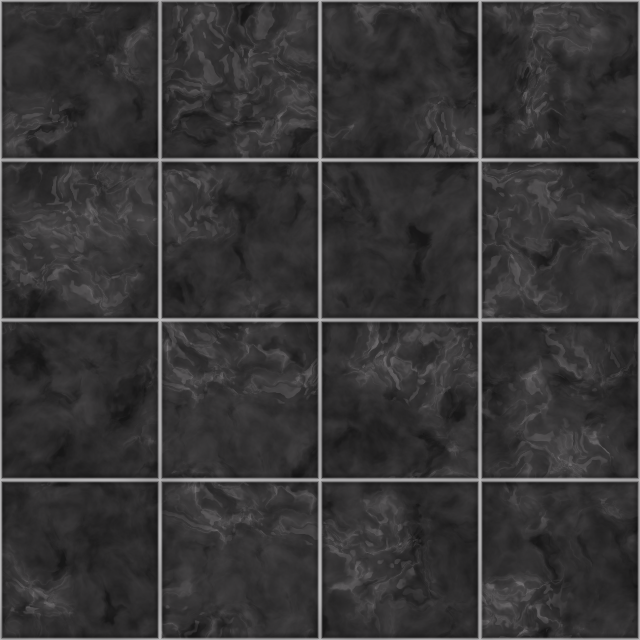
A Shadertoy shader for this texture:

```glsl
float hash(vec2 p) {
    vec3 q = fract(vec3(p.xyx) * 0.1031);
    q += dot(q, q.yzx + 33.33);
    return fract((q.x + q.y) * q.z);
}

float noise(vec2 p) {
    vec2 i = floor(p), f = fract(p);
    f = f * f * (3.0 - 2.0 * f);
    return mix(mix(hash(i), hash(i + vec2(1, 0)), f.x),
               mix(hash(i + vec2(0, 1)), hash(i + vec2(1, 1)), f.x), f.y);
}

float fbm(vec2 p) {
    float sum = 0.0, amp = 0.5;
    for (int i = 0; i < 5; i++) {
        sum += amp * noise(p);
        p = mat2(1.6, 1.2, -1.2, 1.6) * p + 7.3;
        amp *= 0.5;
    }
    return sum / 0.97;
}

// Dark stone with cloudy mottling, pale veins and small pits
float stone(vec2 p) {
    vec2 warp = vec2(fbm(p * 3.0 + 11.0), fbm(p * 3.0 + 47.0)) - 0.5;
    vec2 q = p + 0.45 * warp;
    float cloud = fbm(q * 3.5);
    float grain = fbm(p * 13.0 + 2.0 * warp);
    float patches = smoothstep(0.46, 0.72, fbm(q * 2.2 + 23.0));
    float ridge = 1.0 - abs(2.0 * fbm(q * 7.0 + 61.0) - 1.0);
    float veins = pow(ridge, 9.0) * patches;
    float flecks = smoothstep(0.62, 0.85, noise(q * 26.0 + 5.0)) * patches;
    float pits = smoothstep(0.58, 0.78, fbm(q * 6.0 + 83.0));
    return 0.178 + 0.13 * (cloud - 0.5) + 0.12 * (grain - 0.5)
         + 0.10 * veins + 0.09 * flecks + 0.025 * patches - 0.06 * pits;
}

void mainImage(out vec4 fragColor, in vec2 fragCoord) {
    vec2 grid = 4.0 * fragCoord / iResolution.xy;
    vec2 cell = floor(grid);
    vec2 local = fract(grid);
    float pixel = 4.0 / iResolution.y;

    // Each tile is cut from a different part of the stone
    vec2 offset = 40.0 * vec2(hash(cell + 3.0), hash(cell + 19.0));
    float shade = max(stone(local + offset), 0.09);
    shade += 0.012 * (hash(cell + 31.0) - 0.5);

    // Distance to the nearest vertical and horizontal joint
    vec2 edge = 0.5 - abs(local - 0.5);
    float nearest = min(edge.x, edge.y);
    shade *= 1.0 - 0.25 * (1.0 - smoothstep(0.015, 0.05, nearest));
    vec3 color = shade * vec3(1.01, 0.985, 1.0);

    // Soft pale grout, slightly uneven along its length
    vec2 joint = 1.0 - smoothstep(vec2(0.003), vec2(0.017 + 0.5 * pixel), edge);
    vec2 wear = vec2(noise(vec2(floor(grid.x + 0.5) * 9.0, grid.y * 3.0)),
                     noise(vec2(grid.x * 3.0, floor(grid.y + 0.5) * 9.0 + 50.0)));
    vec2 light = joint * mix(vec2(0.82), vec2(1.0), wear);
    float grout = max(light.x, light.y) + 0.12 * joint.x * joint.y;
    color = mix(color, vec3(0.73, 0.725, 0.73), min(grout, 1.0));

    fragColor = vec4(color, 1.0);
}
```
